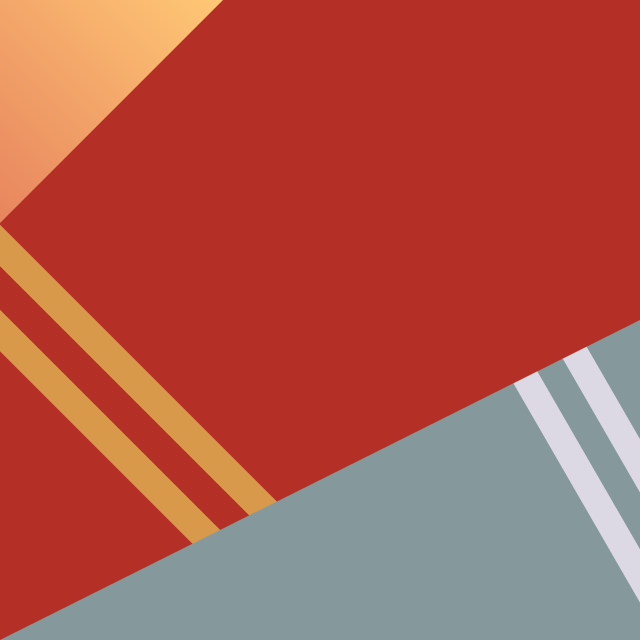
Write a Shadertoy shader that draws this background.

```glsl
// Flat geometric backdrop: red field, glowing corner, slate slope and two pairs of diagonal bands.

const vec3 RED = vec3(0.706, 0.184, 0.149);
const vec3 SLATE = vec3(0.522, 0.596, 0.608);
const vec3 GOLD = vec3(0.851, 0.600, 0.294);
const vec3 LILAC = vec3(0.863, 0.851, 0.894);
const vec3 CORAL = vec3(0.908, 0.520, 0.368);
const vec3 AMBER = vec3(1.000, 0.785, 0.460);

// Smooth fill of a signed distance, one pixel wide at the edge
float coverage(float dist, float pixel) {
    return clamp(0.5 - dist / pixel, 0.0, 1.0);
}

// Signed distance to the half plane lying behind a line through a point
float halfPlane(vec2 p, vec2 origin, vec2 normal) {
    return dot(p - origin, normalize(normal));
}

// Signed distance to two parallel bands placed evenly about a middle line
float bandPair(vec2 p, vec2 origin, vec2 normal, float middle, float spacing, float width) {
    float across = halfPlane(p, origin, normal) - middle;
    return abs(abs(across) - 0.5 * spacing) - 0.5 * width;
}

void mainImage(out vec4 fragColor, in vec2 fragCoord) {
    vec2 p = fragCoord / iResolution.xy;
    float pixel = 1.0 / min(iResolution.x, iResolution.y);
    vec2 topLeft = vec2(0.0, 1.0);

    // Red field with gold bands
    float goldBands = bandPair(p, topLeft, vec2(-1.0, -1.0), 0.3182, 0.0940, 0.0460);
    vec3 color = mix(RED, GOLD, coverage(goldBands, pixel));

    // Corner with a diagonal gradient
    float cornerSize = 0.3485;
    float along = (p.x + p.y - 1.0) / cornerSize;
    vec3 glow = mix(CORAL, AMBER, clamp(0.5 + 0.5 * along, 0.0, 1.0));
    float corner = halfPlane(p, topLeft + vec2(cornerSize, 0.0), vec2(1.0, -1.0));
    color = mix(color, glow, coverage(corner, pixel));

    // Slate slope with pale bands
    float paleBands = bandPair(p, topLeft, vec2(sqrt(3.0), 1.0), 0.4591, 0.0860, 0.0417);
    vec3 ground = mix(SLATE, LILAC, coverage(paleBands, pixel));
    float slope = halfPlane(p, vec2(0.0), vec2(-1.0, 2.0));
    color = mix(color, ground, coverage(slope, pixel));

    fragColor = vec4(color, 1.0);
}
```
